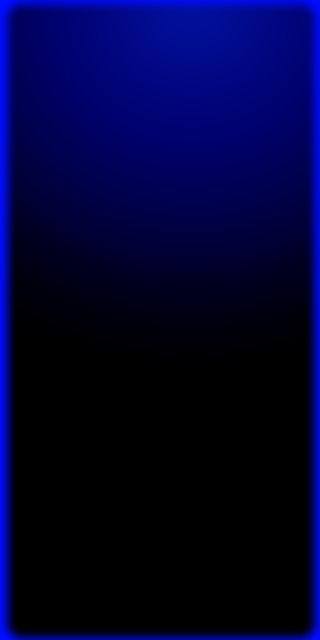
This background is drawn by a WebGL 1 fragment shader. Its source:

```glsl
precision highp float;

uniform vec2 u_resolution;

const vec3 BLACK = vec3(0.0, 0.0, 0.002);
const vec3 NAVY = vec3(0.0, 0.0, 0.14);
const vec3 DEEP_BLUE = vec3(0.0, 0.004, 0.43);
const vec3 ROYAL_BLUE = vec3(0.005, 0.06, 0.61);
const vec3 RIM_BLUE = vec3(0.0, 0.05, 1.0);

// Signed distance to a rounded box given by two opposite corners
float roundedBox(vec2 p, vec2 lower, vec2 upper, float radius) {
  vec2 halfSize = 0.5 * (upper - lower);
  vec2 q = abs(p - 0.5 * (lower + upper)) - halfSize + radius;
  return length(max(q, 0.0)) + min(max(q.x, q.y), 0.0) - radius;
}

// Colour ramp from the bright core out to black
vec3 glowColor(float dist) {
  vec3 color = mix(ROYAL_BLUE, DEEP_BLUE, smoothstep(-0.02, 0.50, dist));
  color = mix(color, NAVY, clamp((dist - 0.44) / 0.46, 0.0, 1.0));
  return mix(color, BLACK, smoothstep(0.80, 1.18, dist));
}

// Soft light that grows across the frame boundary
float rimLight(float dist, float softness) {
  return smoothstep(-softness, softness, dist);
}

void main() {
  // The canvas width is one unit
  vec2 p = gl_FragCoord.xy / u_resolution.x;
  float top = u_resolution.y / u_resolution.x;

  // Large glow hanging from the top, right of centre
  vec2 glowCenter = vec2(0.6, top);
  vec3 color = glowColor(distance(p, glowCenter));

  // Luminous frame with rounded inner corners
  vec2 lower = vec2(0.025, 0.007);
  vec2 upper = vec2(0.983, top - 0.013);
  float frame = roundedBox(p, lower, upper, 0.05);
  color = mix(color, RIM_BLUE, rimLight(frame, 0.029));

  gl_FragColor = vec4(color, 1.0);
}
```
